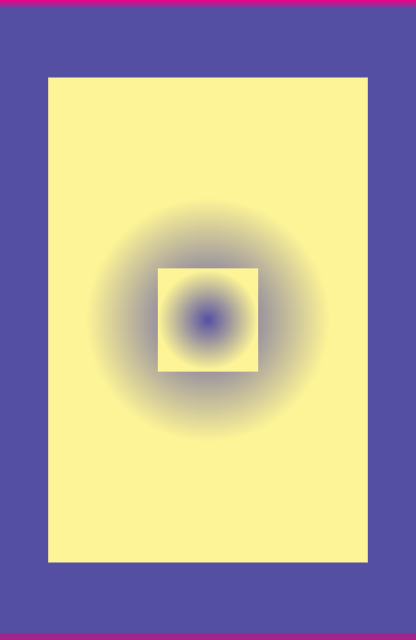
A Shadertoy shader for this background:

```glsl
// Pale yellow panel on violet, with two nested radial glows and magenta edge bands.

#define PANEL_HALF  vec2(0.2497, 0.3789)
#define WINDOW_HALF vec2(0.0784, 0.0807)
#define HALO_RADIUS 0.190
#define CORE_RADIUS 0.078
#define BAND_HEIGHT 0.0108
#define VIOLET      vec3(0.33, 0.31, 0.64)
#define YELLOW      vec3(0.99, 0.955, 0.59)
#define BAND_BRIGHT vec3(0.92, 0.01, 0.54)
#define BAND_DULL   vec3(0.50, 0.22, 0.59)
#define BAND_LOW    vec3(0.64, 0.14, 0.55)

float boxDistance(vec2 p, vec2 halfSize) {
    vec2 d = abs(p) - halfSize;
    return length(max(d, 0.0)) + min(max(d.x, d.y), 0.0);
}

// Antialiased coverage of the region where distance is negative
float coverage(float distance) {
    return clamp(0.5 - distance * iResolution.y, 0.0, 1.0);
}

// Violet at the centre, fading linearly to yellow at the radius
vec3 radialGlow(vec2 p, float radius) {
    return mix(VIOLET, YELLOW, clamp(length(p) / radius, 0.0, 1.0));
}

void mainImage(out vec4 fragColor, in vec2 fragCoord) {
    // Centred coordinates in units of canvas height
    vec2 p = (fragCoord - 0.5 * iResolution.xy) / iResolution.y;

    // Panel with its wide halo, then the window with its small core
    vec3 color = VIOLET;
    color = mix(color, radialGlow(p, HALO_RADIUS), coverage(boxDistance(p, PANEL_HALF)));
    color = mix(color, radialGlow(p, CORE_RADIUS), coverage(boxDistance(p, WINDOW_HALF)));

    // Edge bands: the upper one fades inward, the lower one is flat
    float fromTop = 0.5 - p.y;
    float fromBottom = p.y + 0.5;
    vec3 topBand = mix(BAND_BRIGHT, BAND_DULL, clamp(fromTop / BAND_HEIGHT, 0.0, 1.0));
    color = mix(color, topBand, coverage(fromTop - BAND_HEIGHT));
    color = mix(color, BAND_LOW, coverage(fromBottom - BAND_HEIGHT));

    fragColor = vec4(color, 1.0);
}
```
